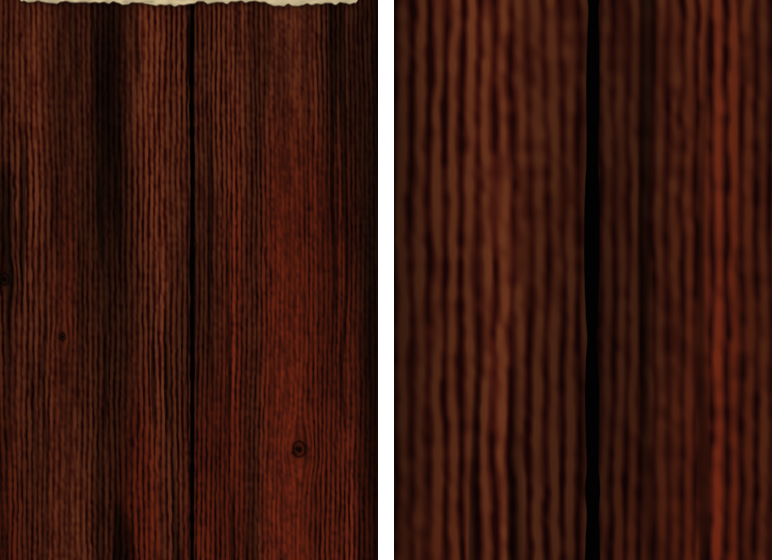
Left: the whole. Right: its middle third, enlarged.
A Shadertoy shader for this texture:

```glsl
// Two dark, red-brown weathered planks with a black seam and a torn paper strip on top.
// Fine upright grooves come from a lightly warped sine; stretched value noise adds fibres,
// stains and wear, and a short list of knots bends the grain around them.

const float PI = 3.14159265;
const float GROOVES_LEFT = 68.0;     // grooves per canvas width, each plank
const float GROOVES_RIGHT = 80.0;
const float SEAM_X = 0.508;
const float SEAM_HALF_WIDTH = 0.0055;
const float PAPER_EDGE = 0.993;      // mean height of the torn edge
const vec3 GROOVE_DARK = vec3(0.090, 0.022, 0.018);
const vec3 WOOD_DEEP = vec3(0.195, 0.064, 0.040);
const vec3 WOOD_RED = vec3(0.335, 0.110, 0.052);
const vec3 WOOD_BROWN = vec3(0.310, 0.155, 0.085);
const vec3 SEAM_BLACK = vec3(0.012, 0.006, 0.006);
const vec3 PAPER = vec3(0.80, 0.73, 0.57);
const int KNOT_COUNT = 3;
// centre x, centre y (in canvas widths), radius
const vec3 KNOTS[KNOT_COUNT] = vec3[](
    vec3(0.792, 0.292, 0.017), vec3(0.012, 0.742, 0.013), vec3(0.165, 0.590, 0.008));

float hash(vec2 p) {
    vec3 q = fract(vec3(p.xyx) * 0.1031);
    q += dot(q, q.yzx + 33.33);
    return fract((q.x + q.y) * q.z);
}

float noise(vec2 p) {
    vec2 i = floor(p), f = fract(p);
    f = f * f * (3.0 - 2.0 * f);
    return mix(mix(hash(i), hash(i + vec2(1, 0)), f.x),
               mix(hash(i + vec2(0, 1)), hash(i + vec2(1, 1)), f.x), f.y);
}

float band(float x, float centre, float width) {
    float d = (x - centre) / width;
    return exp(-d * d);
}

// Pushes the grain sideways around every knot
vec2 bendGrain(vec2 p) {
    vec2 q = p;
    for (int i = 0; i < KNOT_COUNT; i++) {
        vec2 d = (p - KNOTS[i].xy) / KNOTS[i].z;
        q.x -= 0.75 * d.x * KNOTS[i].z * exp(-dot(d, d * vec2(0.22, 0.07)));
    }
    return q;
}

// Ridge height from 0 (groove) to 1 (crest)
float grain(vec2 g, float smoothWood) {
    float right = step(SEAM_X, g.x);
    float side = right * 17.0;
    float grooves = mix(GROOVES_LEFT, GROOVES_RIGHT, right);
    float warp = 1.0 * noise(vec2(g.x * 7.0 + side, g.y * 1.3))
               + 0.35 * noise(vec2(g.x * 30.0 + side, g.y * 5.0))
               + 0.22 * noise(vec2(g.x * 70.0, g.y * 36.0));
    float wave = 0.5 + 0.5 * sin(2.0 * PI * (g.x * grooves + warp));
    float depth = mix(0.35, 0.9, noise(vec2(g.x * 26.0 + side, g.y * 2.2)));
    depth *= 1.0 - 0.65 * smoothWood;
    float fibre = noise(vec2(g.x * 170.0, g.y * 16.0));
    float chips = noise(vec2(g.x * 130.0 + g.y * 25.0, g.y * 85.0));
    float ridge = mix(0.62, pow(wave, 0.8), depth);
    return clamp(ridge + 0.36 * (fibre - 0.5) + 0.32 * (chips - 0.5), 0.0, 1.0);
}

// Broad light and dark streaks along the planks
float streaks(vec2 g) {
    float tone = 0.74 + 0.50 * noise(vec2(g.x * 13.0, g.y * 0.9 + 4.0))
               + 0.42 * (noise(vec2(g.x * 42.0, g.y * 1.6)) - 0.5);
    tone -= 0.40 * band(g.x, 0.285, 0.055) + 0.34 * band(g.x, 0.672, 0.022);
    tone -= 0.62 * smoothstep(0.92, 1.0, g.x) + 0.18 * band(g.x, 0.0, 0.03);
    tone += 0.30 * band(g.x, 0.765, 0.07) + 0.18 * band(g.x, 0.43, 0.06);
    tone += 0.14 * band(g.x, 0.10, 0.05);
    return clamp(tone, 0.25, 1.32);
}

void mainImage(out vec4 fragColor, in vec2 fragCoord) {
    float pixel = 1.0 / iResolution.x;
    vec2 uv = fragCoord / iResolution.xy;
    vec2 p = fragCoord * pixel;
    vec2 g = bendGrain(p);

    // Wood: groove, body and crest colours, redder toward the bottom
    float smoothWood = max(band(g.x, 0.765, 0.065), 0.6 * band(g.x, 0.17, 0.06));
    float height = grain(g, smoothWood);
    float brown = 0.1 + noise(vec2(g.x * 11.0 + 7.0, g.y * 1.2)) + 0.6 * (uv.y - 0.5);
    brown += 0.45 * band(g.x, 0.672, 0.03) + 0.35 * band(g.x, 0.23, 0.08);
    vec3 crest = mix(WOOD_RED, WOOD_BROWN, smoothstep(0.2, 0.9, brown));
    vec3 color = mix(GROOVE_DARK, WOOD_DEEP, smoothstep(0.0, 0.45, height));
    color = mix(color, crest, smoothstep(0.32, 1.0, height));
    color *= streaks(g);

    // Long dark cracks
    float crack = noise(vec2(g.x * 62.0 + noise(g * vec2(10.0, 4.0)), g.y * 2.2));
    color *= 1.0 - 0.5 * smoothstep(0.72, 0.92, crack) * (1.0 - smoothWood);

    // Knots: dark ring, lit rim and black heart
    for (int i = 0; i < KNOT_COUNT; i++) {
        vec2 d = (p - KNOTS[i].xy) / KNOTS[i].z;
        float r = length(d * vec2(1.0, 0.8)) + 0.35 * (noise(d * 2.0 + 9.0) - 0.5);
        color *= 1.0 - 0.45 * exp(-r * r * 0.55);
        color *= 1.0 - 0.5 * band(r, 0.95, 0.2);
        color = mix(color, SEAM_BLACK, 0.7 * (1.0 - smoothstep(0.2, 0.65, r)));
    }

    // Seam with slightly ragged sides and a soft shadow
    float seam = abs(p.x - SEAM_X - 0.003 * (noise(vec2(3.0, p.y * 4.0)) - 0.5));
    seam += 0.003 * (noise(vec2(p.x * 20.0, p.y * 45.0)) - 0.5);
    color *= 1.0 - 0.4 * exp(-seam / 0.010);
    color = mix(SEAM_BLACK, color, smoothstep(-pixel, pixel, seam - SEAM_HALF_WIDTH));

    // Torn paper strip along the top
    float tear = PAPER_EDGE + 0.008 * (noise(vec2(p.x * 15.0, 2.0)) - 0.5)
               + 0.006 * (noise(vec2(p.x * 80.0, 5.0)) - 0.5);
    tear += 0.02 * (1.0 - smoothstep(0.04, 0.06, p.x)) + 0.02 * smoothstep(0.94, 0.96, p.x);
    float above = uv.y - tear;
    color *= 1.0 - 0.6 * exp(-abs(above) / 0.005);
    vec3 paper = PAPER * (0.82 + 0.25 * noise(p * vec2(60.0, 130.0)));
    color = mix(color, paper, smoothstep(-pixel, pixel, above));

    fragColor = vec4(color, 1.0);
}
```
